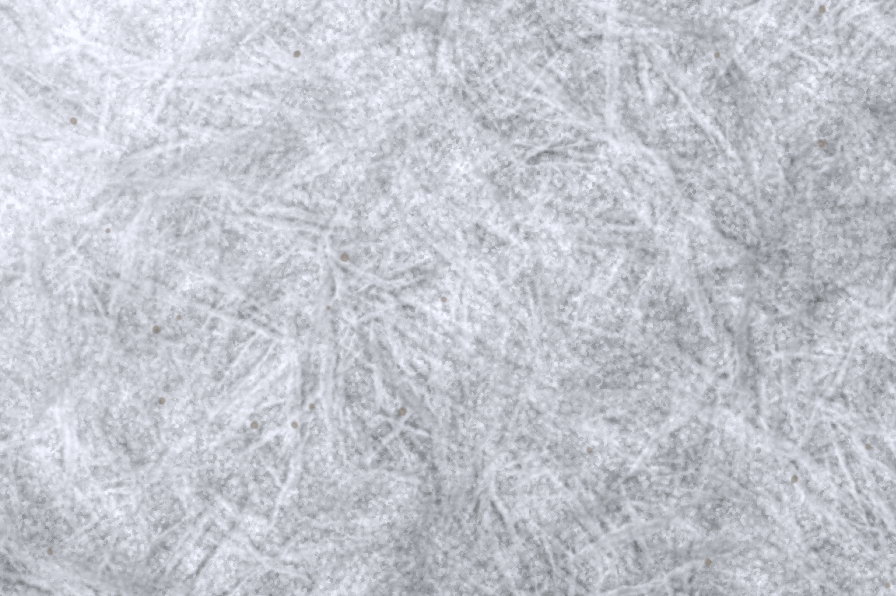
Write a WebGL 1 fragment shader that draws this texture.

```glsl
precision highp float;
// Frosted ice: pale, tapered crystal needles lie in crossing bundles over grainy grey ice.
// Three sizes of scattered spindles are layered on sine clouds and cellular grain,
// then the tone is mapped to a cool grey ramp that is brightest at the upper left.
uniform vec2 u_resolution;

vec2 hash2(vec2 p) {
  vec2 k = vec2(dot(p, vec2(127.1, 311.7)), dot(p, vec2(269.5, 183.3)));
  return fract(sin(k) * 43758.55);
}

// Distance to the nearest scattered point, with that point's random value.
vec2 cellular(vec2 p) {
  vec2 nearest = vec2(9.0, 0.0);
  for (int j = -1; j <= 1; j++) {
    for (int i = -1; i <= 1; i++) {
      vec2 cell = floor(p) + vec2(float(i), float(j));
      vec2 rnd = hash2(cell);
      float d = length(cell + rnd - p);
      if (d < nearest.x) nearest = vec2(d, fract(rnd.x * 17.3 + rnd.y * 5.1));
    }
  }
  return nearest;
}

// Layered, warped sines, about -1 to 1.
float clouds(vec2 p) {
  float sum = 0.0;
  float amp = 0.5;
  for (int i = 0; i < 5; i++) {
    p += 0.6 * sin(p.yx * 1.3 + vec2(1.7, 4.1));
    sum += amp * sin(p.x + 0.7) * sin(p.y + 2.3);
    p = mat2(1.3, 1.4, -1.4, 1.3) * p + 3.1;
    amp *= 0.62;
  }
  return sum;
}

// Lays one size of needles over the given tone.
float needles(vec2 p, float scale, float seed, float strength, float tone) {
  vec2 q = p * scale;
  float soft = 0.0035 * scale;
  for (int j = -2; j <= 2; j++) {
    for (int i = -2; i <= 2; i++) {
      vec2 cell = floor(q) + vec2(float(i), float(j));
      vec2 rnd = hash2(cell + seed);
      vec2 shape = hash2(cell + seed + 57.3);

      // Neighbours share a bundle direction and fan out around it.
      vec2 bundle = floor((cell + rnd) / 2.6);
      float angle = 6.283 * hash2(bundle + seed + 9.2).x + 1.1 * (shape.x - 0.5);
      vec2 dir = vec2(cos(angle), sin(angle));
      vec2 d = q - cell - rnd;
      float along = dot(d, dir);
      float across = dot(d, vec2(-dir.y, dir.x));
      across += 0.025 * sin(along * 6.0 + rnd.x * 40.0) + 0.012 * sin(along * 19.0 + rnd.y * 40.0);

      float s = along / mix(0.7, 1.9, shape.x);
      float taper = max(1.0 - s * s, 0.0);
      float halfWidth = mix(0.05, 0.15, shape.y) * taper;
      float cover = smoothstep(-soft, soft, halfWidth - abs(across)) * smoothstep(0.0, 0.15, taper);

      // Fine lengthwise streaks, a bright ridge and a dark gap along one side.
      float streak = sin(across * 400.0 / scale + 2.0 * sin(along * 3.0 + rnd.x * 9.0));
      float ridge = exp(-pow((across - halfWidth * 0.7) / (soft * 1.3), 2.0));
      float gap = exp(-pow((across + halfWidth + soft) / (soft * 1.4), 2.0)) * taper;
      float fill = mix(-0.28, 0.13, smoothstep(0.1, 0.4, rnd.y)) + 0.09 * streak + 0.16 * ridge;
      tone = mix(tone, fill, cover * strength * mix(0.35, 0.9, rnd.x));
      tone -= 0.24 * gap * strength * shape.x;
    }
  }
  return tone;
}

void main() {
  vec2 uv = gl_FragCoord.xy / u_resolution;
  vec2 p = gl_FragCoord.xy / u_resolution.y;

  // Broad light, cloudy patches and grain of the bare ice.
  float patches = clouds(p * 6.0 + 2.0);
  float mottle = clouds(p * 27.0 + 11.0);
  vec2 fine = cellular(p * 170.0);
  vec2 coarse = cellular(p * 75.0 + 31.0);
  float grain = 0.6 * (fine.y - 0.5) + 0.7 * (0.45 - coarse.x) + 0.3 * (coarse.y - 0.5);
  float haze = smoothstep(0.75, 0.0, length((uv - vec2(0.0, 0.9)) * vec2(1.2, 0.7)));
  float light = 0.66 + 0.2 * (uv.y - 0.5) - 0.12 * (uv.x - 0.5) + 0.2 * haze;

  // Needles fade in some patches, where plain frost shows through.
  float bare = -0.08 + 0.16 * mottle + 0.36 * grain;
  float growth = mix(0.5, 1.0, smoothstep(-0.4, 0.3, clouds(p * 8.0 + 40.0)));
  float tone = needles(p, 22.0, 3.0, growth * 0.85, bare);
  tone = needles(p, 14.0, 21.0, growth * 0.8, tone);
  tone = needles(p, 8.5, 47.0, growth * 0.75, tone);
  tone += 0.14 * grain + 0.09 * mottle;

  float value = light + 0.2 * patches + tone * mix(1.2, 0.8, haze);
  value = clamp(value, -0.35, 1.18);
  vec3 ice = mix(vec3(0.54, 0.55, 0.57), vec3(0.91, 0.92, 0.96), value);

  // Sparse brown grit caught in the ice.
  vec2 grit = cellular(p * 34.0 + 5.0);
  float speck = step(0.985, grit.y) * smoothstep(0.28, 0.1, grit.x + 0.12 * mottle);
  ice = mix(ice, vec3(0.5, 0.45, 0.4), 0.55 * speck);
  gl_FragColor = vec4(clamp(ice, 0.0, 1.0), 1.0);
}
```
